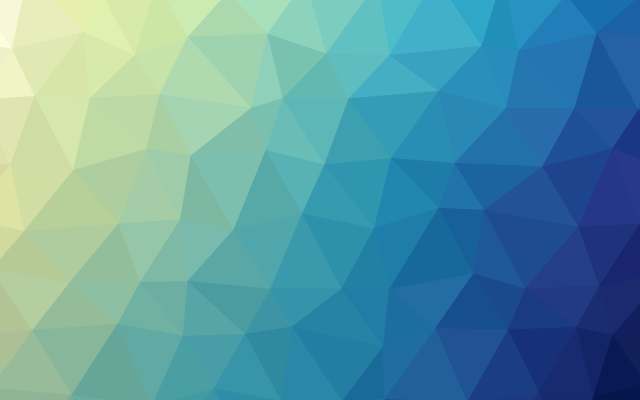
This background is drawn by a Shadertoy shader. Its source:

```glsl
// Low-poly mesh of flat triangles fading from pale yellow through teal to navy.

// Mesh layout, in units of the canvas height
const vec2 SPACING = vec2(0.1646, 0.146);
const vec2 ORIGIN = vec2(0.0146, 0.015);
const float STAGGER = 0.46;             // shift of every other row, in cells
const vec2 JITTER = vec2(0.54, 0.42);   // full range of vertex shift, in cells
const float SEED = 41.0;
const float SHADE_RANGE = 0.055;        // brightness spread between facets
const float ASPECT = 1.6;               // width over height the mesh is laid out for

// Colour ramps from left to right at three heights
const vec3 TOP[9] = vec3[9](
    vec3(0.98, 0.98, 0.86), vec3(0.92, 0.96, 0.69), vec3(0.84, 0.93, 0.66),
    vec3(0.70, 0.88, 0.71), vec3(0.53, 0.82, 0.73), vec3(0.30, 0.73, 0.77),
    vec3(0.17, 0.64, 0.77), vec3(0.12, 0.52, 0.74), vec3(0.12, 0.42, 0.67));
const vec3 MIDDLE[9] = vec3[9](
    vec3(0.85, 0.87, 0.62), vec3(0.74, 0.84, 0.63), vec3(0.61, 0.78, 0.65),
    vec3(0.43, 0.71, 0.67), vec3(0.23, 0.63, 0.69), vec3(0.13, 0.53, 0.69),
    vec3(0.11, 0.40, 0.63), vec3(0.14, 0.28, 0.57), vec3(0.13, 0.17, 0.50));
const vec3 BOTTOM[9] = vec3[9](
    vec3(0.62, 0.73, 0.58), vec3(0.45, 0.67, 0.60), vec3(0.28, 0.62, 0.63),
    vec3(0.18, 0.55, 0.64), vec3(0.11, 0.47, 0.62), vec3(0.10, 0.38, 0.59),
    vec3(0.11, 0.25, 0.52), vec3(0.09, 0.15, 0.43), vec3(0.02, 0.08, 0.27));

vec2 hash22(vec2 p) {
    vec3 q = fract(p.xyx * vec3(0.1031, 0.1030, 0.0973));
    q += dot(q, q.yzx + 33.33);
    return fract((q.xx + q.yz) * q.zy);
}

float cross2(vec2 a, vec2 b) { return a.x * b.y - a.y * b.x; }

vec3 ramp(vec3 stops[9], float t) {
    float s = clamp(t, 0.0, 1.0) * 8.0;
    int i = min(int(s), 7);
    return mix(stops[i], stops[i + 1], s - float(i));
}

// Gradient over the whole canvas, p in 0..1
vec3 gradient(vec2 p) {
    float h = clamp(p.y, 0.0, 1.0) * 2.0;
    vec3 low = mix(ramp(BOTTOM, p.x), ramp(MIDDLE, p.x), min(h, 1.0));
    return mix(low, ramp(TOP, p.x), max(h - 1.0, 0.0));
}

// Jittered lattice point; odd rows are staggered
vec2 vertex(vec2 id) {
    vec2 shift = (hash22(id + SEED) - 0.5) * JITTER;
    shift.x += STAGGER * mod(id.y, 2.0);
    return ORIGIN + (id + shift) * SPACING;
}

// Signed distance to the line a-b, positive on its left
float edgeDistance(vec2 p, vec2 a, vec2 b) {
    return cross2(normalize(b - a), p - a);
}

// Flat facet colour, weighted by its smooth coverage of the pixel
vec4 facet(vec2 p, vec2 a, vec2 b, vec2 c, float pixel) {
    float d = min(edgeDistance(p, a, b),
                  min(edgeDistance(p, b, c), edgeDistance(p, c, a)));
    float coverage = clamp(0.5 + d / pixel, 0.0, 1.0);
    if (coverage <= 0.0) return vec4(0.0);
    vec2 centre = (a + b + c) / 3.0;
    float shade = (hash22(floor(centre * 997.0)).x - 0.5) * SHADE_RANGE;
    vec3 colour = gradient(centre / vec2(ASPECT, 1.0)) + shade;
    return vec4(colour, 1.0) * coverage;
}

// True when the diagonal a-c gives the better shaped pair of triangles
bool splitsAlongAC(vec2 a, vec2 b, vec2 c, vec2 d) {
    float sinB = cross2(c - b, a - b), cosB = dot(c - b, a - b);
    float sinD = cross2(a - d, c - d), cosD = dot(a - d, c - d);
    return sinB * cosD + cosB * sinD >= 0.0;
}

void mainImage(out vec4 fragColor, in vec2 fragCoord) {
    vec2 p = fragCoord / iResolution.xy * vec2(ASPECT, 1.0);
    float pixel = 1.0 / iResolution.y;
    vec2 cell = floor((p - ORIGIN) / SPACING);

    // Gather facets from the neighbouring cells
    vec4 sum = vec4(0.0);
    for (int j = -1; j <= 1; j++) {
        for (int i = -2; i <= 1; i++) {
            vec2 id = cell + vec2(i, j);
            vec2 a = vertex(id);
            vec2 b = vertex(id + vec2(1.0, 0.0));
            vec2 c = vertex(id + vec2(1.0, 1.0));
            vec2 d = vertex(id + vec2(0.0, 1.0));
            if (splitsAlongAC(a, b, c, d)) {
                sum += facet(p, a, b, c, pixel) + facet(p, a, c, d, pixel);
            } else {
                sum += facet(p, a, b, d, pixel) + facet(p, b, c, d, pixel);
            }
        }
    }
    fragColor = vec4(clamp(sum.rgb / max(sum.a, 0.001), 0.0, 1.0), 1.0);
}
```
